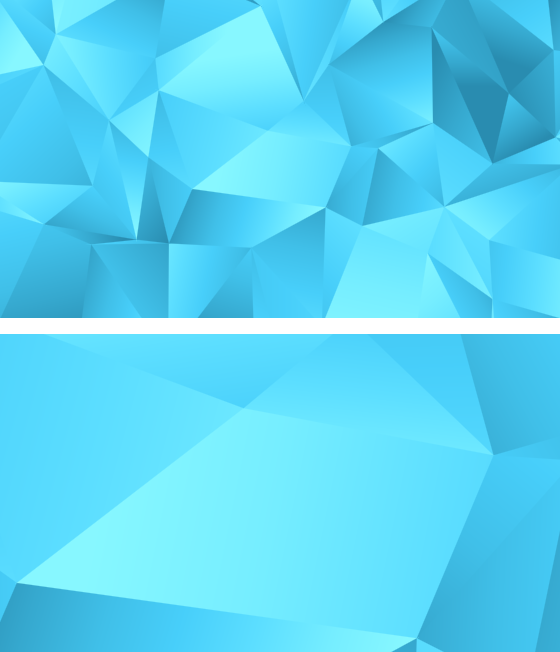
Top, the full canvas; bottom, a detail of the centre.
Give the GLSL for this background, as a Shadertoy shader.

```glsl
// Low-poly field of sky-blue facets, each shaded with its own linear gradient.

const float CELLS_PER_HEIGHT = 4.4;
const float GRID_ANGLE = 0.45;
const float JITTER = 0.96;
const float MERGE_CHANCE = 0.22;

vec2 hash22(vec2 p) {
    vec3 q = fract(vec3(p.xyx) * vec3(0.1031, 0.1030, 0.0973));
    q += dot(q, q.yzx + 33.33);
    return fract((q.xx + q.yz) * q.zy);
}

float cross2(vec2 a, vec2 b) {
    return a.x * b.y - a.y * b.x;
}

// Lattice corner moved at random inside its own cell
vec2 corner(vec2 id) {
    return id + JITTER * (hash22(id + 71.0) - 0.5);
}

// Signed distance to the line ab, positive on its left
float lineDistance(vec2 p, vec2 a, vec2 b) {
    return cross2(b - a, p - a) / length(b - a);
}

// Antialiased coverage of a triangle of either winding
float triangleCoverage(vec2 p, vec2 a, vec2 b, vec2 c, float pixel) {
    float winding = sign(cross2(b - a, c - a));
    float d = min(lineDistance(p, a, b), min(lineDistance(p, b, c), lineDistance(p, c, a)) * 1.0);
    if (winding < 0.0) {
        d = min(lineDistance(p, b, a), min(lineDistance(p, c, b), lineDistance(p, a, c)));
    }
    return clamp(0.5 + d / pixel, 0.0, 1.0);
}

// True when the line ac separates b from d
bool splits(vec2 a, vec2 c, vec2 b, vec2 d) {
    return cross2(c - a, b - a) * cross2(c - a, d - a) < 0.0;
}

float glow(vec2 p, vec2 centre, float radius) {
    vec2 q = (p - centre) / radius;
    return exp(-dot(q, q));
}

// Broad light and shade over the canvas, in units of its height
float regionTone(vec2 p) {
    float tone = 1.95;
    tone += 0.9 * glow(p, vec2(0.25, 0.80), 0.40);
    tone += 0.8 * glow(p, vec2(0.95, 0.62), 0.28);
    tone += 0.9 * glow(p, vec2(1.35, 0.15), 0.35);
    tone -= 1.9 * glow(p, vec2(1.52, 0.75), 0.36);
    tone -= 1.3 * glow(p, vec2(0.38, 0.10), 0.36);
    return tone;
}

// Palette from deep teal blue to pale cyan
vec3 palette(float t) {
    vec3 c = vec3(0.16, 0.55, 0.69);
    c = mix(c, vec3(0.21, 0.66, 0.81), clamp(t + 1.0, 0.0, 1.0));
    c = mix(c, vec3(0.25, 0.75, 0.91), clamp(t, 0.0, 1.0));
    c = mix(c, vec3(0.28, 0.81, 0.98), clamp(t - 1.0, 0.0, 1.0));
    c = mix(c, vec3(0.36, 0.87, 1.00), clamp(t - 2.0, 0.0, 1.0));
    c = mix(c, vec3(0.46, 0.93, 1.00), clamp(t - 3.0, 0.0, 1.0));
    return mix(c, vec3(0.53, 0.97, 1.00), clamp(t - 4.0, 0.0, 1.0));
}

// Flat random tone plus a gradient of random slope and direction
vec3 facetColor(vec2 p, vec2 centre, vec2 seed, float region) {
    vec2 shade = hash22(seed + 13.7);
    float angle = 6.2832 * hash22(seed + 47.3).x;
    vec2 slope = mix(0.6, 3.2, shade.y) * vec2(cos(angle), sin(angle));
    return palette(region + 3.1 * (shade.x - 0.5) + dot(p - centre, slope));
}

void mainImage(out vec4 fragColor, in vec2 fragCoord) {
    float ca = cos(GRID_ANGLE), sa = sin(GRID_ANGLE);
    mat2 turn = mat2(ca, sa, -sa, ca);
    vec2 p = turn * (fragCoord / iResolution.y) * CELLS_PER_HEIGHT;
    float pixel = 1.2 * CELLS_PER_HEIGHT / iResolution.y;
    vec2 home = floor(p);
    vec4 sum = vec4(0.0);

    for (int j = -1; j <= 1; j++)
    for (int i = -1; i <= 1; i++) {
        vec2 id = home + vec2(i, j);
        vec2 a = corner(id), b = corner(id + vec2(1, 0));
        vec2 c = corner(id + vec2(1, 1)), d = corner(id + vec2(0, 1));
        vec2 pick = hash22(id + 5.0);

        // Cut along a diagonal that stays inside the quad
        bool useAC = splits(a, c, b, d) && (pick.x < 0.5 || !splits(b, d, a, c));
        vec2 s = useAC ? a : b, e = useAC ? c : d;
        bool merged = pick.y < MERGE_CHANCE;

        for (int k = 0; k < 2; k++) {
            vec2 tip = useAC ? (k == 0 ? b : d) : (k == 0 ? c : a);
            float cover = triangleCoverage(p, s, e, tip, pixel);
            vec2 centre = merged ? (a + b + c + d) / 4.0 : (s + e + tip) / 3.0;
            vec2 seed = id + (merged ? 0.0 : 131.0 * float(k + 1));
            float region = regionTone(centre * turn / CELLS_PER_HEIGHT);
            sum += cover * vec4(facetColor(p, centre, seed, region), 1.0);
        }
    }
    fragColor = vec4(sum.rgb / max(sum.a, 0.001), 1.0);
}
```
